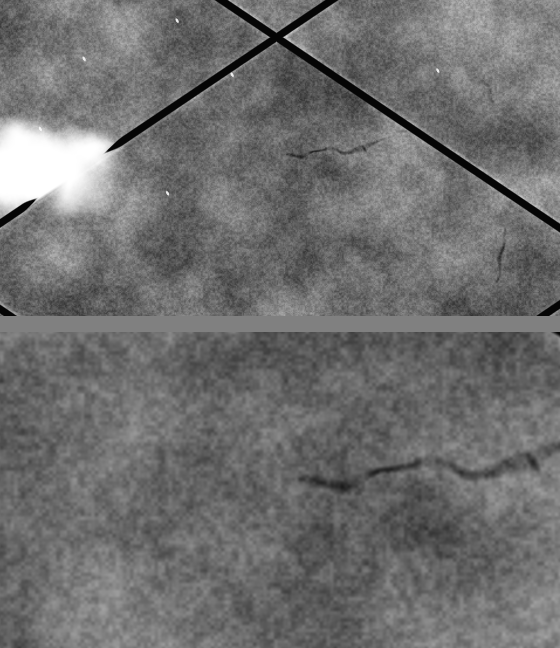
Top: the whole. Bottom: its middle third, enlarged.
Reproduce this texture procedurally as a WebGL 1 fragment shader.

```glsl
precision highp float;
uniform vec2 u_resolution;

const vec2 TILE_HALF = vec2(1.076, 0.7245);   // half diagonals of one diamond
const vec2 TILE_CORNER = vec2(0.875, 0.882);  // where two joints cross
const float JOINT_HALF_WIDTH = 0.0115;
const vec3 JOINT_COLOR = vec3(0.02);
const vec3 GLARE_COLOR = vec3(1.0);

float hash(vec2 p) {
  vec3 q = fract(vec3(p.xyx) * 0.1031);
  q += dot(q, q.yzx + 33.33);
  return fract((q.x + q.y) * q.z);
}

float noise(vec2 p) {
  vec2 i = floor(p), f = fract(p);
  f = f * f * (3.0 - 2.0 * f);
  return mix(mix(hash(i), hash(i + vec2(1.0, 0.0)), f.x),
             mix(hash(i + vec2(0.0, 1.0)), hash(i + 1.0), f.x), f.y);
}

float fbm(vec2 p) {
  float sum = 0.0, amp = 0.5;
  for (int i = 0; i < 5; i++) {
    sum += amp * noise(p);
    p = mat2(0.8, 0.6, -0.6, 0.8) * p * 2.05 + 17.3;
    amp *= 0.5;
  }
  return sum / 0.96875;
}

// Soft round patch, 1 at its centre
float patchAt(vec2 p, vec2 center, vec2 radius) {
  vec2 q = (p - center) / radius;
  return exp(-dot(q, q));
}

// Ellipse with a faded rim
float lobe(vec2 p, vec2 center, vec2 radius, float core) {
  return 1.0 - smoothstep(core, 1.2, length((p - center) / radius));
}

// Thin wavering vein from a to b
float vein(vec2 p, vec2 a, vec2 b, float width) {
  p += 0.035 * (vec2(noise(p * 22.0), noise(p * 22.0 + 40.0)) - 0.5);
  vec2 ab = b - a;
  float t = clamp(dot(p - a, ab) / dot(ab, ab), 0.0, 1.0);
  return (1.0 - smoothstep(0.0, width, length(p - a - ab * t))) * noise(p * 35.0 + 9.0);
}

// Sparse pale chips, at most one per grid cell
float chips(vec2 p, float cellSize) {
  vec2 cell = floor(p / cellSize);
  vec2 spot = 0.2 + 0.6 * vec2(hash(cell + 3.1), hash(cell + 7.7));
  vec2 q = (p / cellSize - cell - spot) * cellSize;
  q.x += 0.4 * q.y;
  float present = step(0.86, hash(cell + 21.0));
  return present * (1.0 - smoothstep(0.4, 1.0, length(q / vec2(0.006, 0.01))));
}

// Mottled stone with stains, veins and grain
float stone(vec2 p, vec2 tileId) {
  float tone = 0.46 + 0.52 * (fbm(p * 5.5 + tileId * 13.0) - 0.5);
  tone += 0.14 * (fbm(p * 26.0 + 5.0) - 0.5);
  tone += 0.13 * (noise(p * 130.0) - 0.5) + 0.10 * (noise(p * 270.0) - 0.5);
  tone -= 0.08 * patchAt(p, vec2(1.39, 0.63), vec2(0.28, 0.14));
  tone -= 0.08 * patchAt(p, vec2(1.50, 0.14), vec2(0.18, 0.11));
  tone -= 0.07 * patchAt(p, vec2(1.07, 0.45), vec2(0.08, 0.05));
  tone += 0.07 * patchAt(p, vec2(1.70, 0.84), vec2(0.18, 0.20));
  tone += 0.07 * patchAt(p, vec2(1.08, 0.56), vec2(0.13, 0.05));
  tone -= 0.30 * vein(p, vec2(0.91, 0.51), vec2(1.16, 0.525), 0.010);
  tone -= 0.18 * vein(p, vec2(1.16, 0.525), vec2(1.30, 0.59), 0.010);
  tone -= 0.22 * vein(p, vec2(1.60, 0.27), vec2(1.58, 0.10), 0.009);
  tone -= 0.18 * vein(p, vec2(1.50, 0.78), vec2(1.56, 0.68), 0.009);
  return tone;
}

// Overexposed reflection made of overlapping lobes
float glare(vec2 p) {
  vec2 q = p + 0.06 * (vec2(fbm(p * 9.0), fbm(p * 9.0 + 31.0)) - 0.5);
  float body = lobe(q, vec2(0.105, 0.456), vec2(0.27, 0.155), 0.5);
  float arm = lobe(q, vec2(0.27, 0.525), vec2(0.11, 0.07), 0.2);
  float crown = lobe(q, vec2(0.07, 0.56), vec2(0.11, 0.075), 0.1);
  return 1.0 - (1.0 - body) * (1.0 - arm) * (1.0 - crown);
}

// Pale worn rim beside a joint, stronger on its lit side
float rim(float side, float wear) {
  float d = abs(side) - JOINT_HALF_WIDTH;
  float band = smoothstep(-0.003, 0.002, d) * (1.0 - smoothstep(0.002, 0.013, d));
  return band * mix(0.4, 1.0, step(0.0, side)) * mix(0.5, 1.2, wear);
}

float joint(float side, float halfWidth, float blur) {
  float line = 1.0 - smoothstep(halfWidth - blur, halfWidth + blur, abs(side));
  return line * smoothstep(0.0, 0.004, halfWidth);
}

void main() {
  vec2 p = gl_FragCoord.xy / u_resolution.y;
  float blur = max(0.0025, 0.75 / u_resolution.y);

  // Diamond lattice: x crosses rising joints, y crosses falling joints
  vec2 d = (p - TILE_CORNER) / TILE_HALF;
  vec2 lattice = 0.5 * vec2(d.x - d.y, d.x + d.y);
  vec2 side = (fract(lattice + 0.5) - 0.5) / (0.5 * length(1.0 / TILE_HALF));

  float wear = noise(p * 30.0);
  float tone = stone(p, floor(lattice));
  tone += 0.17 * (rim(side.x, wear) + rim(side.y, wear));
  tone = mix(tone, 0.93, chips(p, 0.22));

  // The glare stops at the joint on its left and swallows it further right
  float below = smoothstep(0.0, 0.012, lattice.x) * (1.0 - smoothstep(0.11, 0.22, p.x));
  vec3 color = mix(vec3(tone), GLARE_COLOR, glare(p) * (1.0 - below));
  float hidden = smoothstep(0.07, 0.13, p.x) * (1.0 - smoothstep(0.315, 0.39, p.x))
               * smoothstep(0.22, 0.28, p.y);
  float risingWidth = JOINT_HALF_WIDTH * (1.0 - hidden);
  float joints = max(joint(side.x, risingWidth, blur), joint(side.y, JOINT_HALF_WIDTH, blur));
  gl_FragColor = vec4(mix(color, JOINT_COLOR, joints), 1.0);
}
```
